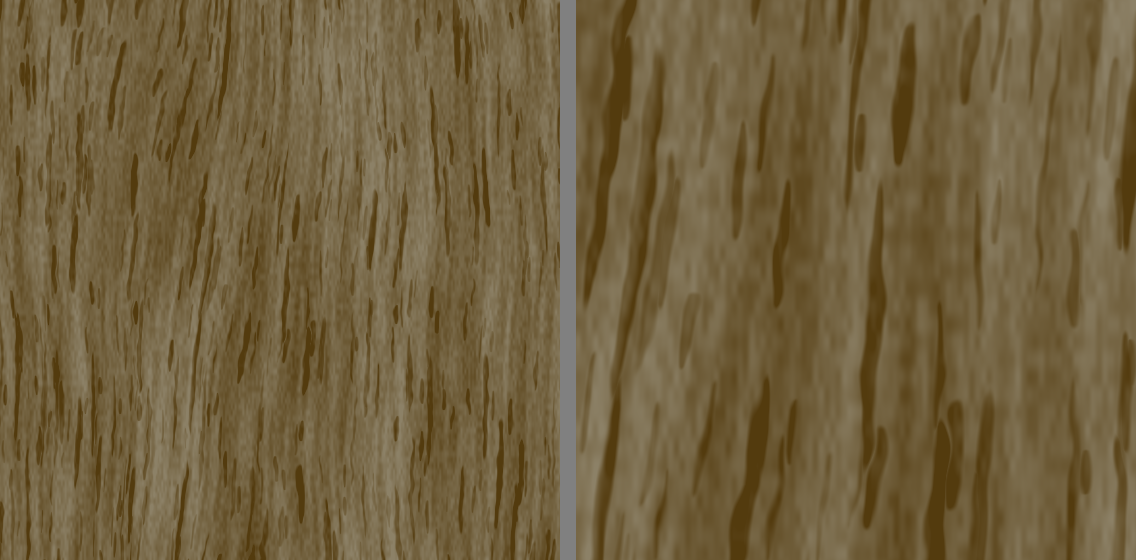
Left: the whole. Right: its middle third, enlarged.
Reproduce this texture procedurally as a Shadertoy shader.

```glsl
// Weathered oak: upright brown fibres with dark, tapered pores.
// Stretched value noise makes the fibres; jittered cells scatter the pores,
// which crowd along growth bands that lean across the middle of the board.

#define DARK_BROWN vec3(0.325, 0.230, 0.055)
#define PALE_BROWN vec3(0.525, 0.475, 0.365)
#define BASE_TONE 0.72
#define BROAD_CONTRAST 0.34
#define STREAK_CONTRAST 0.36
#define FIBRE_CONTRAST 0.46
#define GRIT_CONTRAST 0.32
#define PORE_DEPTH 0.78
#define LONG_PORE_SHARE 0.58
#define SHORT_PORE_SHARE 0.42
#define EDGE_SOFTNESS 0.0016

float hash(vec2 p) {
    vec3 q = fract(p.xyx * vec3(0.1031, 0.1030, 0.0973));
    q += dot(q, q.yzx + 33.33);
    return fract((q.x + q.y) * q.z);
}

float valueNoise(vec2 p) {
    vec2 cell = floor(p);
    vec2 f = fract(p);
    f = f * f * (3.0 - 2.0 * f);
    float low = mix(hash(cell), hash(cell + vec2(1, 0)), f.x);
    float high = mix(hash(cell + vec2(0, 1)), hash(cell + vec2(1, 1)), f.x);
    return mix(low, high, f.y);
}

// Gentle sideways drift of the grain, strongest left of the middle
vec2 bendGrain(vec2 uv) {
    float lean = exp(-pow((uv.x - 0.36) / 0.17, 2.0));
    float drift = 0.13 * lean * (uv.y - 0.5);
    drift += 0.007 * sin(6.0 * uv.y + 5.0 * uv.x);
    drift += 0.003 * sin(17.0 * uv.y + 11.0 * uv.x + 1.3);
    return vec2(uv.x - drift, uv.y);
}

// Growth bands: 0 in clear wood, 1 where pores crowd together
float growthBand(vec2 p) {
    float arch = 0.10 * exp(-pow((p.x - 0.5) / 0.12, 2.0)) * sin(5.0 * p.y);
    float phase = 62.0 * (p.x - arch) + 2.2 * sin(13.0 * p.x + 2.0 * p.y);
    float wave = 0.5 + 0.5 * sin(phase);
    return mix(wave, valueNoise(p * vec2(16.0, 4.0) + 9.0), 0.45);
}

// Tapered upright pores, one candidate per jittered cell
float pores(vec2 p, vec2 grid, vec2 halfSize, float share, float seed) {
    vec2 g = p * grid;
    float ink = 0.0;
    for (int i = -1; i <= 1; i++) {
        float column = floor(g.x) + float(i);
        float shift = 7.0 * hash(vec2(column, seed));
        float row = floor(g.y + shift);
        for (int j = -1; j <= 1; j++) {
            vec2 id = vec2(column, row + float(j));
            vec2 jitter = vec2(hash(id + seed), hash(id + seed + 31.7));
            vec2 centre = (id + jitter - vec2(0.0, shift)) / grid;
            float size = hash(id + seed + 57.3);
            vec2 reach = halfSize * mix(vec2(0.5), vec2(1.5), vec2(size, jitter.x));
            vec2 d = p - centre;
            d.x -= 0.03 * (jitter.y - 0.5) * d.y;
            float along = clamp(1.0 - pow(d.y / reach.y, 2.0), 0.0, 1.0);
            float edge = reach.x * sqrt(along) - abs(d.x);
            float body = smoothstep(-EDGE_SOFTNESS, EDGE_SOFTNESS, edge);
            float chance = share * mix(0.25, 1.75, growthBand(centre));
            float present = step(hash(id + seed + 83.1), chance);
            float strength = mix(0.55, 1.0, size) * smoothstep(0.0, 0.25, along);
            ink = max(ink, body * present * strength);
        }
    }
    return ink;
}

void mainImage(out vec4 fragColor, in vec2 fragCoord) {
    vec2 uv = fragCoord / iResolution.xy;
    vec2 p = bendGrain(uv);

    // Fibres from wide soft tone down to fine grit
    float broad = valueNoise(p * vec2(13.0, 2.5) + 3.0);
    float streak = valueNoise(p * vec2(48.0, 3.5) + 17.0);
    float fibre = valueNoise(p * vec2(125.0, 9.0) + 41.0);
    float grit = valueNoise(uv * vec2(290.0, 95.0) + 71.0);
    float tone = BASE_TONE;
    tone += BROAD_CONTRAST * (broad - 0.5);
    tone += STREAK_CONTRAST * (streak - 0.5);
    tone += FIBRE_CONTRAST * (fibre - 0.5);
    tone += GRIT_CONTRAST * (grit - 0.5);

    // Pores with ragged sides, broken up by the fibres
    vec2 ragged = p;
    ragged.x += 0.005 * (valueNoise(uv * vec2(110.0, 45.0) + 5.0) - 0.5);
    float longInk = pores(ragged, vec2(40.0, 3.5), vec2(0.0036, 0.080),
                          LONG_PORE_SHARE, 11.0);
    float shortInk = pores(ragged, vec2(72.0, 10.0), vec2(0.0028, 0.028),
                           SHORT_PORE_SHARE, 23.0);
    float ink = max(longInk, 0.85 * shortInk);
    tone -= PORE_DEPTH * ink * mix(1.1, 0.6, fibre);

    vec3 color = mix(DARK_BROWN, PALE_BROWN, clamp(tone, 0.0, 1.12));
    fragColor = vec4(color, 1.0);
}
```
